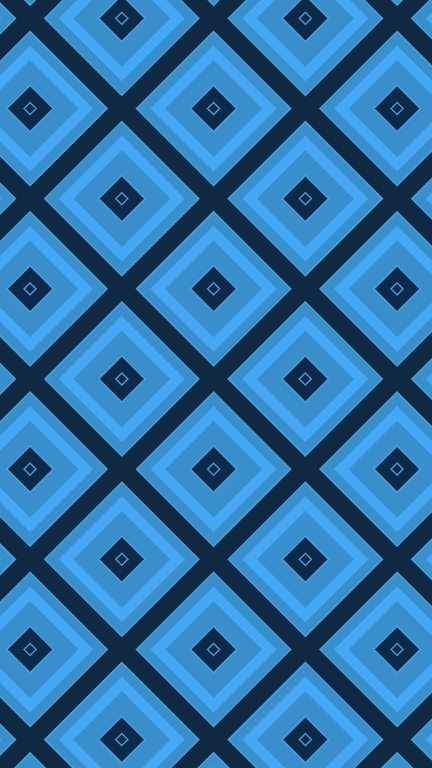
Reproduce this pattern procedurally as a WebGL 1 fragment shader.

```glsl
precision highp float;
// Staggered lattice of nested blue diamonds with thin light outlines on navy.

uniform vec2 u_resolution;

// Diamond distance to the nearest centre of a rectangular grid
float gridDiamond(vec2 p, vec2 period) {
  vec2 q = abs((fract(p / period + 0.5) - 0.5) * period);
  return q.x + q.y;
}

// Smoothed coverage of a diamond with the given radius
float inside(float d, float radius) {
  return clamp((radius - d) * u_resolution.x / 1.414 + 0.5, 0.0, 1.0);
}

void main() {
  vec2 p = gl_FragCoord.xy / u_resolution.x - vec2(0.282, 0.9005);
  vec2 period = vec2(0.4248, 0.4174);

  // Two interleaved grids form the staggered rows
  float d = min(gridDiamond(p, period), gridDiamond(p + 0.5 * period, period));

  vec3 navy = vec3(0.06, 0.16, 0.26);
  vec3 core = vec3(0.05, 0.16, 0.29);
  vec3 midBlue = vec3(0.22, 0.56, 0.80);
  vec3 brightBlue = vec3(0.27, 0.66, 0.96);
  vec3 outline = vec3(0.30, 0.65, 0.88);
  float lineWidth = 0.0042;

  // Outlined tile with a bright band
  vec3 color = mix(navy, outline, inside(d, 0.1806));
  color = mix(color, midBlue, inside(d, 0.1806 - lineWidth));
  color = mix(color, brightBlue, inside(d, 0.1458));
  color = mix(color, midBlue, inside(d, 0.1123));

  // Dark core with its outline and small inner ring
  color = mix(color, outline, inside(d, 0.0556));
  color = mix(color, core, inside(d, 0.0556 - lineWidth));
  color = mix(color, outline, inside(d, 0.0160));
  color = mix(color, core, inside(d, 0.0160 - lineWidth));

  gl_FragColor = vec4(color, 1.0);
}
```
